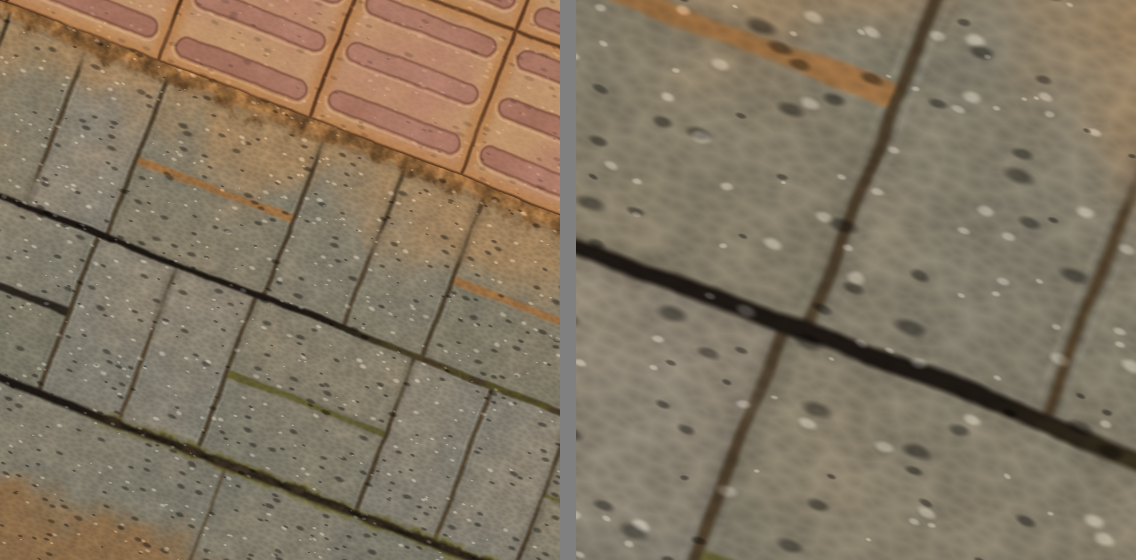
Left, the full canvas; right, a detail of the centre.
A WebGL 1 fragment shader for this texture:

```glsl
precision highp float;
// Tilted street paving: grey basket-weave pavers, a band of ribbed clay tiles
// above and kerb slabs below. One paver pair fills a unit cell; layered sines
// bend the joints and mottle the stone, cellular noise adds grain, pits, chips.
uniform vec2 u_resolution;

const float CELL = 0.302;                 // side of a paver pair on the canvas
const vec2 TILE = vec2(0.957, 0.927);     // clay tile size in cells
const vec2 TILE_ORIGIN = vec2(-0.043, -0.086);
const vec3 STONE = vec3(0.545, 0.505, 0.43);
const vec3 COOL_STONE = vec3(0.46, 0.455, 0.405);
const vec3 STAIN = vec3(0.65, 0.51, 0.35);
const vec3 CLAY = vec3(0.74, 0.575, 0.42);
const vec3 PINK = vec3(0.66, 0.465, 0.39);
const vec3 SAND = vec3(0.56, 0.39, 0.22);
const vec3 EARTH = vec3(0.31, 0.25, 0.17);
const vec3 MOSS = vec3(0.36, 0.34, 0.16);
const vec3 GAP = vec3(0.11, 0.09, 0.07);

float hash(vec2 p) {
  return fract(sin(dot(p, vec2(127.1, 311.7))) * 43758.5);
}

// Layered sines, roughly -1 to 1
float waves(vec2 p) {
  float sum = 0.0, amp = 0.5;
  for (int i = 0; i < 5; i++) {
    p = mat2(0.8, 0.6, -0.6, 0.8) * p * 1.7 + 1.3;
    sum += amp * sin(p.x + 1.7 * sin(p.y));
    amp *= 0.62;
  }
  return sum;
}

// Cellular noise: x = distance to the nearest point, y = cover of sparse specks
vec2 cellular(vec2 p, float density) {
  vec2 base = floor(p);
  float nearest = 1.0, speck = 0.0;
  for (int j = -1; j <= 1; j++)
    for (int i = -1; i <= 1; i++) {
      vec2 id = base + vec2(float(i), float(j));
      float d = length(id + vec2(hash(id), hash(id + 17.3)) - p);
      float r = 0.15 + 0.4 * hash(id + 5.1);
      nearest = min(nearest, d);
      speck = max(speck, step(hash(id + 9.7), density) * (1.0 - smoothstep(0.3 * r, r, d)));
    }
  return vec2(nearest, speck);
}

// Filled line of given half width around distance zero
float seam(float d, float halfWidth, float soft) {
  return 1.0 - smoothstep(halfWidth - soft, halfWidth + soft, abs(d));
}

float edgeDistance(float x, float size) {
  return min(x, size - x);
}

vec3 paverColor(vec2 g, float mottle, float soft) {
  g.x += 0.043 * step(1.0, g.y);
  vec2 cell = floor(g), f = fract(g);
  float upright = 1.0 - mod(cell.x + cell.y, 2.0);
  vec2 b = mix(f, f.yx, upright);
  float split = b.y - 0.5;
  float tint = hash(cell * 2.0 + step(0.0, split) + 3.0);

  // Stone, cooler lower down and stained beside the clay
  vec3 col = mix(STONE, COOL_STONE, clamp(0.3 * g.y + 0.35 * mottle, 0.0, 0.75));
  col += (tint - 0.5) * vec3(0.04, 0.035, 0.05);
  float stain = 1.0 - smoothstep(0.0, 0.65, g.y + 0.25 * mottle);
  col = mix(col, STAIN, 0.75 * stain);

  // Worn lips and shaded edges
  float d = min(min(edgeDistance(f.x, 1.0), edgeDistance(f.y, 1.0)), abs(split));
  col *= 0.86 + 0.14 * smoothstep(0.0, 0.06, d);
  col += 0.05 * seam(d - 0.026, 0.006, 0.01) * (0.6 + mottle);

  // Joints inside a pair vary from sandy to mossy, others are thin earth
  float fade = smoothstep(-0.7, 0.1, mottle + 0.3 * g.y);
  vec3 filling = mix(SAND * 1.1, MOSS, smoothstep(0.7, 1.2, g.y));
  filling = mix(GAP, filling, max(smoothstep(0.9, 1.3, g.x), 1.0 - step(1.0, g.y)));
  filling = mix(filling, EARTH, upright);
  float halfSplit = mix(0.021 + 0.01 * mottle, 0.01, upright);
  col = mix(col, filling, seam(split, halfSplit, 0.008 + soft) * mix(0.85, fade, upright));
  return mix(col, EARTH * 0.9, seam(edgeDistance(f.x, 1.0), 0.011, 0.007 + soft) * (0.45 + 0.5 * fade));
}

vec3 kerbColor(vec2 g, float mottle, float soft) {
  vec3 col = mix(STONE, COOL_STONE, 0.65 + 0.3 * mottle);
  col = mix(col, STAIN * 0.82, smoothstep(2.4, 2.65, g.y + 0.15 * mottle));
  float joint = edgeDistance(mod(g.x - 2.155, 2.0), 2.0);
  return mix(col, EARTH, 0.7 * seam(joint, 0.01, 0.01 + soft));
}

vec3 clayColor(vec2 g, float mottle, float soft) {
  vec2 t = (g - TILE_ORIGIN) / TILE;
  vec2 id = floor(t), f = fract(t) * TILE;
  float edge = min(edgeDistance(f.x, TILE.x), edgeDistance(f.y, TILE.y));
  vec3 col = mix(CLAY, PINK * 1.06, clamp(0.25 + 0.5 * mottle, 0.0, 0.7));
  col = mix(col, vec3(0.71, 0.49, 0.29), 0.7 * (1.0 - smoothstep(0.02, 0.1, edge)));
  // Three raised bars with rounded ends
  float barY = mod(f.y + 0.05 * (hash(id) - 0.5), TILE.y / 3.0) - TILE.y / 6.0;
  float bar = length(vec2(max(abs(f.x - 0.5 * TILE.x) - 0.35, 0.0), barY)) - 0.058;
  col = mix(col, PINK + 0.04 * mottle, 1.0 - smoothstep(-soft, 0.008 + soft, bar));
  col = mix(col, vec3(0.43, 0.26, 0.19), 0.65 * seam(bar, 0.006, 0.007 + soft));
  col += 0.07 * seam(bar - 0.022, 0.005, 0.009) * step(0.0, barY);
  return mix(col, vec3(0.27, 0.15, 0.08), seam(edge, 0.011, 0.006 + soft) * (0.8 + 0.2 * mottle));
}

void main() {
  vec2 p = gl_FragCoord.xy / u_resolution.y;
  p.y = 1.0 - p.y;
  vec2 g = (mat2(0.934, -0.358, 0.358, 0.934) * p - 0.026) / CELL;
  float soft = 0.7 / (u_resolution.y * CELL);
  float mottle = waves(g * 2.1);
  float rough = waves(g * 11.0 + 4.0);
  g += 0.009 * vec2(waves(g.yx * 1.6), waves(g * 1.4 + 8.0)) + 0.003 * rough;

  float clay = 1.0 - smoothstep(-soft, soft, g.y - TILE_ORIGIN.y);
  vec3 col = mix(paverColor(g, mottle, soft), kerbColor(g, mottle, soft), step(2.0, g.y));

  // Long joints between courses: dark gaps filling with moss to the right
  float clump = clamp(0.5 + 0.6 * rough, 0.0, 1.0);
  float grown = smoothstep(2.3, 3.0, g.x);
  col = mix(col, mix(GAP, mix(EARTH, MOSS, clump), 0.8 * grown), seam(g.y - 1.0, 0.018 + 0.004 * mottle, 0.007 + soft));
  float mossy = smoothstep(1.1, 1.6, g.x);
  col = mix(col, MOSS * 1.1, 0.8 * mossy * seam(g.y - 2.0, 0.04 + 0.02 * rough, 0.02));
  col = mix(col, mix(GAP, EARTH, 0.6 * mossy * clump), seam(g.y - 2.0, 0.024 + 0.01 * rough * mossy, 0.01 + soft));

  // Sand strip under the clay band
  float sand = 1.0 - smoothstep(-0.04, 0.04, g.y + 0.04 * rough + 0.03 * mottle);
  col = mix(col, SAND * (0.95 + 0.3 * rough), 0.9 * sand);
  col = mix(col, clayColor(g, mottle, soft), clay);

  // Surface grain, dark pits and pale chips stretched along the courses
  float stone = 1.0 - 0.6 * clay;
  col *= 1.0 + stone * (0.15 * (cellular(g * vec2(24.0, 42.0), 0.0).x - 0.45) + 0.05 * rough);
  col *= 1.0 - 0.38 * stone * cellular(g * vec2(13.0, 27.0) + 31.0, 0.16).y;
  col += 0.17 * stone * cellular(g * vec2(19.0, 34.0) + 73.0, 0.09).y;
  gl_FragColor = vec4(clamp(col, 0.0, 1.0), 1.0);
}
```
